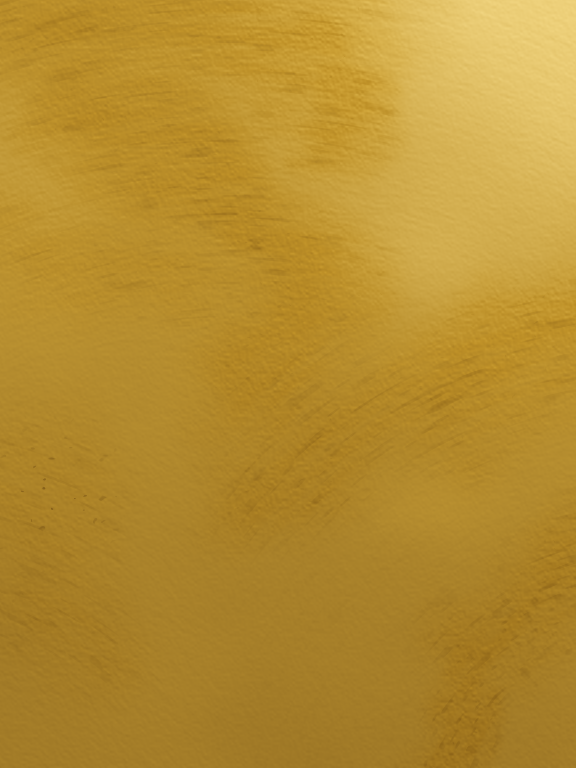
A Shadertoy shader for this texture:

```glsl
// Golden trowelled plaster: a warm wall lit from the upper right corner.
// Ragged capsule strokes mask rough ochre patches; fine grit and broken
// scratches swept along arcs are embossed and tinted by a colour ramp.

const vec3 UMBER = vec3(0.60, 0.45, 0.14);
const vec3 OCHRE = vec3(0.74, 0.58, 0.195);
const vec3 STRAW = vec3(0.84, 0.70, 0.33);
const vec3 CREAM = vec3(0.98, 0.88, 0.56);
const vec2 LIGHT_STEP = vec2(0.0008, 0.0021);

float hash(vec2 p) {
    vec3 q = fract(vec3(p.xyx) * 0.1031);
    q += dot(q, q.yzx + 33.33);
    return fract((q.x + q.y) * q.z);
}

float noise(vec2 p) {
    vec2 i = floor(p), f = fract(p);
    f = f * f * (3.0 - 2.0 * f);
    return mix(mix(hash(i), hash(i + vec2(1, 0)), f.x),
               mix(hash(i + vec2(0, 1)), hash(i + vec2(1, 1)), f.x), f.y);
}

float fbm(vec2 p) {
    float sum = 0.0, amp = 0.5;
    for (int i = 0; i < 4; i++) {
        sum += amp * noise(p);
        p = mat2(1.6, 1.2, -1.2, 1.6) * p + 7.3;
        amp *= 0.5;
    }
    return sum;
}

// Soft-edged capsule from a to b
float stroke(vec2 p, vec2 a, vec2 b, float radius) {
    vec2 pa = p - a, ba = b - a;
    float d = length(pa - ba * clamp(dot(pa, ba) / dot(ba, ba), 0.0, 1.0));
    return 1.0 - smoothstep(0.0, 1.0, d / radius);
}

float blob(vec2 p, vec2 centre, vec2 size) {
    vec2 q = (p - centre) / size;
    return exp(-dot(q, q));
}

// Noise stretched along circles around a centre
float arcGrain(vec2 p, vec2 centre, float along, float across) {
    vec2 q = p - centre;
    return noise(vec2(atan(q.x, q.y) * along, length(q) * across));
}

// Sweep of the trowel: top, right and lower left each have their own arc
float sweep(vec2 p, float along, float across) {
    float upper = arcGrain(p, vec2(0.30, -0.05), along, across);
    float right = arcGrain(p, vec2(0.85, -0.10), along, across);
    float lower = arcGrain(p, vec2(-0.20, -0.30), along, across);
    float low = mix(lower, right, smoothstep(0.20, 0.38, p.x));
    return mix(low, upper, smoothstep(-0.06, 0.10, p.y - 0.46 - 0.25 * p.x));
}

// Height of sandy grit with short ridges along the sweep
float relief(vec2 p) {
    float grit = 0.55 * noise(p * 290.0) + 0.50 * noise(p.yx * 175.0 + 9.0);
    return grit + 0.45 * sweep(p, 45.0, 230.0);
}

// Coverage of the rough ochre patches
float roughPatches(vec2 p) {
    vec2 warp = vec2(fbm(p * 8.0), fbm(p * 8.0 + 31.0)) - 0.47;
    vec2 q = p + 0.12 * warp;
    float m = 0.80 * stroke(q, vec2(0.04, 1.00), vec2(0.42, 0.97), 0.20);
    m = max(m, 0.95 * stroke(q, vec2(0.43, 0.97), vec2(0.46, 0.85), 0.10));
    m = max(m, 0.85 * stroke(q, vec2(0.12, 0.87), vec2(0.30, 0.78), 0.15));
    m = max(m, stroke(q, vec2(0.30, 0.78), vec2(0.39, 0.66), 0.13));
    m = max(m, 0.95 * stroke(q, vec2(0.38, 0.66), vec2(0.35, 0.51), 0.16));
    m = max(m, 0.50 * stroke(q, vec2(0.06, 0.66), vec2(0.32, 0.66), 0.13));
    m = max(m, 0.85 * stroke(q, vec2(0.79, 0.60), vec2(0.60, 0.49), 0.14));
    m = max(m, 0.75 * stroke(q, vec2(0.60, 0.49), vec2(0.34, 0.37), 0.13));
    m = max(m, 0.80 * stroke(q, vec2(0.79, 0.29), vec2(0.64, 0.18), 0.12));
    m = max(m, 0.95 * stroke(q, vec2(0.64, 0.18), vec2(0.56, 0.00), 0.065));
    m = max(m, 0.45 * stroke(q, vec2(0.04, 0.38), vec2(0.10, 0.18), 0.14));
    float bristles = 0.6 * sweep(p, 9.0, 75.0) + 0.4 * sweep(p, 16.0, 170.0);
    return clamp(m * (1.0 + 0.9 * (bristles - 0.5)), 0.0, 1.0);
}

// Sparse irregular pits, one candidate per cell
float pits(vec2 p, float cells) {
    vec2 g = p * cells + 0.5 * noise(p * 160.0);
    vec2 id = floor(g);
    vec2 centre = 0.3 + 0.4 * vec2(hash(id + 3.0), hash(id + 17.0));
    float radius = mix(0.10, 0.28, hash(id + 41.0));
    float d = length((fract(g) - centre) * vec2(0.7, 1.0));
    return (1.0 - smoothstep(0.3 * radius, radius, d)) * step(0.86, hash(id + 59.0));
}

// Extrapolates below the darkest colour so shadows stay warm
vec3 plasterRamp(float v) {
    vec3 c = mix(UMBER, OCHRE, clamp((v - 0.60) / 0.14, -1.2, 1.0));
    c = mix(c, STRAW, clamp((v - 0.74) / 0.10, 0.0, 1.0));
    return mix(c, CREAM, clamp((v - 0.84) / 0.14, 0.0, 1.0));
}

void mainImage(out vec4 fragColor, in vec2 fragCoord) {
    vec2 p = fragCoord / iResolution.y;
    float rough = roughPatches(p);

    // Broad light, pale polished areas and cloudy variation
    float tone = 0.632 + 0.115 * p.y;
    tone += 0.185 * blob(p, vec2(0.75, 1.0), vec2(0.40, 0.42));
    tone += 0.035 * blob(p, vec2(0.0, 0.72), vec2(0.20, 0.22));
    tone += 0.035 * blob(p, vec2(0.55, 0.67), vec2(0.10, 0.07));
    tone += 0.030 * blob(p, vec2(0.56, 0.34), vec2(0.09, 0.05));
    tone += 0.04 * (fbm(p * 5.0 + 4.0) - 0.47);
    tone -= rough * mix(0.025, 0.060, smoothstep(0.45, 0.95, p.y));

    // Embossed grit, dark broken scratches and pits
    float slope = relief(p) - relief(p + LIGHT_STEP);
    tone += slope * mix(0.034, 0.095, rough);
    float scratch = smoothstep(0.66, 0.92, sweep(p, 22.0, 210.0));
    tone -= scratch * mix(0.006, 0.050, rough);
    float pitted = blob(p, vec2(0.07, 0.36), vec2(0.07, 0.06)) + 0.25 * rough;
    tone -= 0.13 * pits(p, 75.0) * pitted;

    vec3 colour = plasterRamp(tone);
    colour *= mix(vec3(1.0), vec3(1.015, 0.985, 0.80), rough);
    fragColor = vec4(clamp(colour, 0.0, 1.0), 1.0);
}
```
